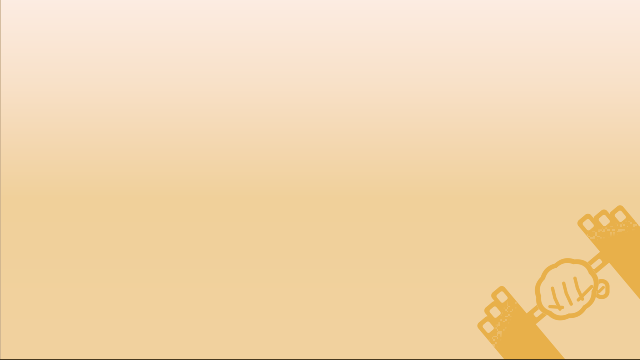
Reproduce this background procedurally as a WebGL 2 fragment shader.

```glsl
#version 300 es
precision highp float;
// A pale peach to sand vertical gradient with a golden emblem at lower right:
// a fist gripping a tilted dumbbell. The emblem is built from distance
// functions in a rotated frame, mirrored so both weights share one loop.
uniform vec2 u_resolution;
out vec4 outColor;

float hash(vec2 p) {
  vec3 h = fract(vec3(p.xyx) * 0.1031);
  h += dot(h, h.yzx + 33.33);
  return fract((h.x + h.y) * h.z);
}

float roundBox(vec2 p, vec2 halfSize, float r) {
  vec2 d = abs(p) - halfSize + r;
  return length(max(d, 0.0)) + min(max(d.x, d.y), 0.0) - r;
}

float segment(vec2 p, vec2 a, vec2 b) {
  vec2 d = b - a;
  return length(p - a - d * clamp(dot(p - a, d) / dot(d, d), 0.0, 1.0));
}

// Three stepped plates on each side, with an open cell near each top
float weights(vec2 q) {
  vec2 m = vec2(abs(q.x - 2.0), q.y);
  float solid = 1e3, cells = 1e3;
  for (int i = 0; i < 3; i++) {
    float k = float(i);
    vec2 top = vec2(67.5 + 18.0 * k, 54.0 - 8.5 * k);
    solid = min(solid, roundBox(m - top + vec2(0.0, 75.0), vec2(10.0, 75.0), 5.0));
    cells = min(cells, roundBox(m - top + vec2(0.0, 11.5), vec2(5.0, 6.0), 2.5));
  }
  return max(solid, -cells);
}

// Bar with a light slot between the fist and each weight
float bar(vec2 q) {
  vec2 m = vec2(abs(q.x - 2.0), q.y);
  float slot = roundBox(m - vec2(45.0, 0.0), vec2(7.0, 3.0), 1.5);
  return max(roundBox(m, vec2(60.0, 8.5), 2.0), -slot);
}

// Scalloped oval outline of the closed hand
float fist(vec2 q) {
  float angle = atan(q.y, q.x);
  float scallop = 1.0 + 0.05 * abs(sin(4.5 * angle + 0.4));
  return (length(q / vec2(39.0, 33.5)) - scallop) * 34.0;
}

// Creases between the fingers and the curve where they tuck in
float creases(vec2 v) {
  float d = 1e3;
  for (int i = 0; i < 3; i++) {
    vec2 a = vec2(-17.0, 1.0) + float(i) * vec2(13.5, 6.0);
    vec2 bend = a + vec2(3.0, -12.0);
    d = min(d, min(segment(v, a, bend), segment(v, bend, a + vec2(9.0, -25.0))));
  }
  d = min(d, segment(v, vec2(-20.0, -21.0), vec2(-5.0, -22.0)));
  return min(d, segment(v, vec2(14.0, -13.0), vec2(30.0, 3.0))) - 2.0;
}

vec3 backdrop(float y) {
  vec3 c = mix(vec3(0.945, 0.82, 0.62), vec3(0.941, 0.816, 0.605), smoothstep(0.0, 0.45, y));
  c = mix(c, vec3(0.957, 0.847, 0.70), clamp((y - 0.45) / 0.17, 0.0, 1.0));
  c = mix(c, vec3(0.973, 0.882, 0.785), clamp((y - 0.62) / 0.15, 0.0, 1.0));
  return mix(c, vec3(0.988, 0.925, 0.885), clamp((y - 0.77) / 0.23, 0.0, 1.0));
}

float cover(float d, float aa) {
  return 1.0 - smoothstep(-0.5 * aa, 0.5 * aa, d);
}

void main() {
  vec2 p = gl_FragCoord.xy / u_resolution.y;
  float aa = 432.0 / u_resolution.y;
  vec3 gold = vec3(0.91, 0.69, 0.29);
  vec3 color = backdrop(p.y);
  vec3 ground = color;

  // Emblem frame: 432 units per canvas height, x along the bar
  vec2 v = (p - vec2(1.574, 0.197)) * 432.0;
  vec2 q = vec2(dot(v, vec2(0.766, 0.643)), dot(v, vec2(-0.643, 0.766)));

  // Weights, with faint worn specks below the cells
  float plate = cover(weights(q), aa);
  float band = 27.0 - 0.45 * (abs(q.x - 2.0) - 67.0);
  float worn = smoothstep(9.0, 2.0, abs(q.y - band)) * step(0.72, hash(floor(v / 2.0) + 200.0));
  color = mix(color, mix(gold, ground, 0.4 * worn), plate);
  color = mix(color, gold, cover(bar(q), aa));

  // Thumb: a small ring with a curled crease
  vec2 t = v - vec2(42.0, 0.0);
  float thumb = roundBox(t, vec2(9.5, 12.0), 9.0);
  color = mix(color, ground, cover(thumb, aa));
  float curl = segment(t, vec2(-3.0, -3.0), vec2(2.0, 2.0)) - 1.8;
  color = mix(color, gold, cover(min(abs(thumb + 2.5) - 2.5, curl), aa));

  // Fist over the bar
  float hand = fist(q);
  color = mix(color, ground, cover(hand, aa));
  float ink = min(abs(hand + 2.8) - 2.8, max(creases(v), hand));
  color = mix(color, gold, cover(ink, aa));

  // Thin border lines on the left and bottom edges
  color = mix(color, vec3(0.78, 0.68, 0.55), 0.8 * cover((p.x - 0.0023) * 432.0, aa));
  color = mix(color, vec3(0.22, 0.17, 0.08), cover((p.y - 0.0023) * 432.0, aa));
  outColor = vec4(color, 1.0);
}
```
